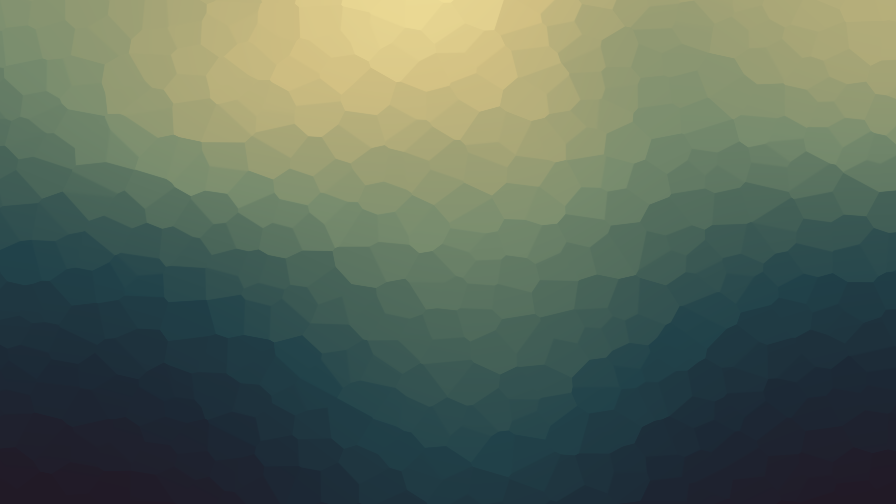
This background is drawn by a WebGL 1 fragment shader. Its source:

```glsl
precision highp float;

uniform vec2 u_resolution;

// Colour ramp, from the deepest shade to the brightest glow
const vec3 PLUM  = vec3(0.13, 0.10, 0.15);
const vec3 NAVY  = vec3(0.11, 0.16, 0.21);
const vec3 TEAL  = vec3(0.13, 0.26, 0.29);
const vec3 PINE  = vec3(0.29, 0.40, 0.35);
const vec3 SAGE  = vec3(0.47, 0.55, 0.43);
const vec3 OLIVE = vec3(0.64, 0.64, 0.46);
const vec3 SAND  = vec3(0.82, 0.75, 0.51);
const vec3 CREAM = vec3(0.95, 0.88, 0.60);

// Cells per canvas height, and how strongly each one flattens the light
const vec2 CELL_DENSITY = vec2(15.0, 18.0);
const float FLATTENING = 0.85;
const float EDGE_SHARPNESS = 60.0;

// Vertical light, in ramp steps
const float FLOOR_LEVEL = -0.2;
const float VERTICAL_RISE = 4.3;

// Central column of light
const float COLUMN_X = 0.94;
const float COLUMN_WIDTH = 0.46;
const float COLUMN_GAIN = 1.75;

// Glows: centre, radii and gain
const vec2 LEFT_POS = vec2(0.45, 0.80);
const vec2 LEFT_SIZE = vec2(0.35, 0.24);
const float LEFT_GAIN = 1.5;
const vec2 RIGHT_POS = vec2(1.80, 0.88);
const vec2 RIGHT_SIZE = vec2(0.40, 0.28);
const float RIGHT_GAIN = 1.5;
const vec2 SUN_POS = vec2(0.82, 1.02);
const vec2 SUN_SIZE = vec2(0.25);
const float SUN_GAIN = 0.85;
const vec2 LOW_POS = vec2(1.09, 0.75);
const vec2 LOW_SIZE = vec2(0.16);
const float LOW_GAIN = 0.4;
const vec2 SHADE_POS = vec2(1.27, 0.93);
const vec2 SHADE_SIZE = vec2(0.20);
const float SHADE_GAIN = -0.5;

vec2 hash2(vec2 p) {
    vec2 q = vec2(dot(p, vec2(127.1, 311.7)), dot(p, vec2(269.5, 183.3)));
    return fract(sin(q) * 43758.5);
}

float glow(vec2 p, vec2 center, vec2 size) {
    vec2 d = (p - center) / size;
    return exp(-dot(d, d));
}

// Light level at a point, measured in ramp steps
float lightLevel(vec2 p) {
    float columnOffset = (p.x - COLUMN_X) / COLUMN_WIDTH;
    float level = FLOOR_LEVEL + VERTICAL_RISE * p.y;
    level += COLUMN_GAIN * exp(-columnOffset * columnOffset);
    level += LEFT_GAIN * glow(p, LEFT_POS, LEFT_SIZE);
    level += RIGHT_GAIN * glow(p, RIGHT_POS, RIGHT_SIZE);
    level += SUN_GAIN * glow(p, SUN_POS, SUN_SIZE);
    level += LOW_GAIN * glow(p, LOW_POS, LOW_SIZE);
    level += SHADE_GAIN * glow(p, SHADE_POS, SHADE_SIZE);
    return level;
}

vec3 ramp(float level) {
    vec3 color = mix(PLUM, NAVY, clamp(level, 0.0, 1.0));
    color = mix(color, TEAL, clamp(level - 1.0, 0.0, 1.0));
    color = mix(color, PINE, clamp(level - 2.0, 0.0, 1.0));
    color = mix(color, SAGE, clamp(level - 3.0, 0.0, 1.0));
    color = mix(color, OLIVE, clamp(level - 4.0, 0.0, 1.0));
    color = mix(color, SAND, clamp(level - 5.0, 0.0, 1.0));
    return mix(color, CREAM, clamp(level - 6.0, 0.0, 1.0));
}

// Nearest cell centre, blended softly across the cell borders
vec2 cellCenter(vec2 p) {
    vec2 grid = p * CELL_DENSITY;
    vec2 base = floor(grid);
    vec2 sum = vec2(0.0);
    float total = 0.0;
    for (int j = -1; j <= 1; j++) {
        for (int i = -1; i <= 1; i++) {
            vec2 cell = base + vec2(float(i), float(j));
            vec2 center = cell + hash2(cell);
            vec2 d = center - grid;
            float weight = exp(-EDGE_SHARPNESS * dot(d, d));
            sum += center * weight;
            total += weight;
        }
    }
    return sum / (total * CELL_DENSITY);
}

void main() {
    vec2 p = gl_FragCoord.xy / u_resolution.y;
    vec2 samplePoint = mix(p, cellCenter(p), FLATTENING);
    gl_FragColor = vec4(ramp(lightLevel(samplePoint)), 1.0);
}
```
